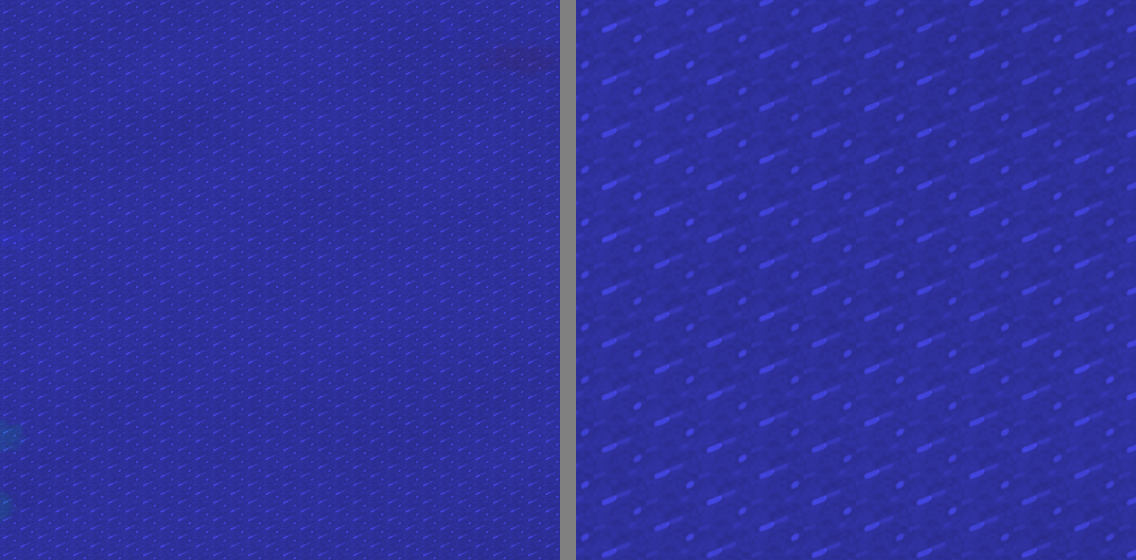
Left: the whole. Right: its middle third, enlarged.
Reproduce this texture procedurally as a WebGL 2 fragment shader.

```glsl
#version 300 es
precision highp float;
uniform vec2 u_resolution;
out vec4 outColor;

float hash(vec2 p) {
  vec3 q = fract(vec3(p.xyx) * 0.1031);
  q += dot(q, q.yzx + 33.33);
  return fract((q.x + q.y) * q.z);
}

// Value noise that wraps after the given period
float noise(vec2 p, float period) {
  vec2 i = floor(p), f = fract(p);
  f = f * f * (3.0 - 2.0 * f);
  vec2 a = mod(i, period), b = mod(i + 1.0, period);
  return mix(mix(hash(a), hash(vec2(b.x, a.y)), f.x),
             mix(hash(vec2(a.x, b.y)), hash(b), f.x), f.y);
}

// Short tilted dash repeated on the half-step lattice
float dash(vec2 p, vec2 center, float halfLength, float radius) {
  vec2 d = p - center;
  float column = floor(d.x + 0.5);
  d.x -= column;
  d.y = fract(d.y - column * 0.5 + 0.5) - 0.5;
  d.y -= d.x * 0.38;
  d.x -= clamp(d.x, -halfLength, halfLength);
  return 1.0 - smoothstep(radius * 0.5, radius * 1.3, length(d));
}

// Irregular soft stain
float stain(vec2 uv, vec2 center, vec2 size) {
  float ragged = noise(uv * 110.0, 128.0) * 0.5;
  return 1.0 - smoothstep(0.4, 1.1, length((uv - center) / size) + ragged - 0.2);
}

void main() {
  vec2 uv = gl_FragCoord.xy / u_resolution;

  // Columns of ripples, each raised by half a step
  vec2 p = uv * 32.0;
  float column = floor(p.x);
  vec2 cell = vec2(p.x - column, fract(p.y - column * 0.5));
  float slant = p.y - p.x * 0.5;

  // Crisp grain and soft dark troughs
  float value = 0.6;
  value += (noise(cell * 16.0 - 0.5, 16.0) - 0.5) * 0.06;
  value += (noise(cell * 8.0 + 3.0, 8.0) - 0.5) * 0.04;
  value += 0.012 * sin(6.2832 * slant);
  value -= 0.035 * dash(p, vec2(0.65, 0.6), 0.22, 0.09);

  // Crests and glints
  float strength = 0.85 + 0.3 * noise(uv * 40.0, 64.0);
  value += 0.22 * strength * dash(p, vec2(0.3, 0.3), 0.09, 0.06);
  value += 0.09 * dash(p, vec2(0.55, 0.42), 0.12, 0.045);
  value += 0.23 * strength * dash(p, vec2(0.84, 0.1), 0.01, 0.07);
  value += 0.07 * dash(p, vec2(0.12, 0.78), 0.07, 0.05);
  value += 0.06 * dash(p, vec2(0.75, 0.84), 0.03, 0.05);

  // Broad slanted shading
  vec2 drift = vec2(uv.x * 4.0 + uv.y, uv.y * 9.0 - uv.x * 3.0);
  value += (noise(drift + 20.0, 64.0) - 0.5) * 0.034;
  value += (noise(uv * 28.0, 64.0) - 0.5) * 0.014;
  vec3 color = value * vec3(0.297, 0.308, 1.0);

  // Pale patches near the left edge and the top
  float pale = stain(uv, vec2(0.047, 0.73), vec2(0.018, 0.022));
  pale = max(pale, stain(uv, vec2(0.016, 0.685), vec2(0.018)));
  pale = max(pale, stain(uv, vec2(0.025, 0.573), vec2(0.045, 0.022)));
  pale = max(pale, stain(uv, vec2(0.8, 0.948), vec2(0.018, 0.02)));
  color = mix(color, color * vec3(1.03, 1.03, 1.12), pale * 0.8);

  // Teal and violet tints
  float teal = max(stain(uv, vec2(0.0, 0.22), vec2(0.05, 0.035)),
                   stain(uv, vec2(0.0, 0.095), vec2(0.035, 0.035)));
  color = mix(color, color * vec3(0.8, 1.45, 0.95), teal * 0.8);
  float violet = stain(uv, vec2(0.93, 0.893), vec2(0.1, 0.035));
  color = mix(color, color * vec3(1.1, 0.93, 0.89), violet * 0.8);

  outColor = vec4(color, 1.0);
}
```
